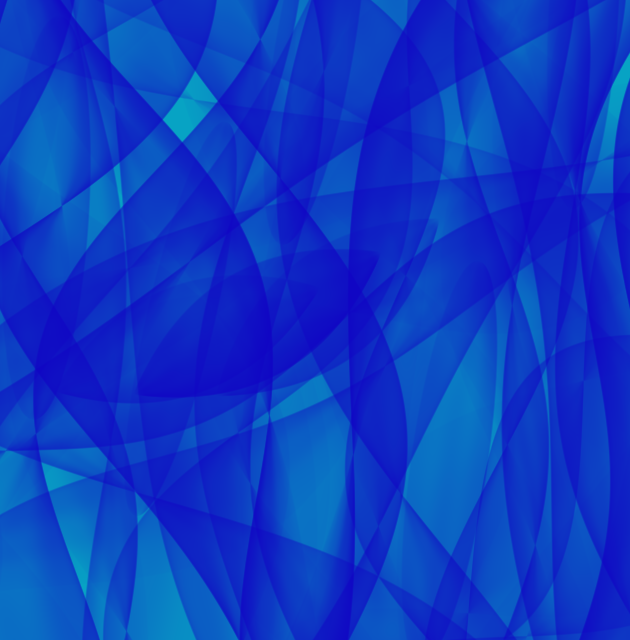
Reproduce this background procedurally as a WebGL 1 fragment shader.

```glsl
precision highp float;
// Overlapping sheets of sheer blue cloth, lit from behind by cyan light.
// Each sheet lies between two waving rims that cross where it twists; the
// sheets add up to an optical depth, which dims the light exponentially.

uniform vec2 u_resolution;

float hash(float n) {
  return fract(sin(n * 127.1 + 3.7) * 43758.5453);
}

// x runs across and y along a direction tilted clockwise from vertical
vec2 tilt(vec2 p, float angle) {
  float c = cos(angle), s = sin(angle);
  return vec2(p.x * c - p.y * s, p.x * s + p.y * c);
}

// Depth of one sheet: a crisp dense rim on one side, fading to the other.
// A negative half width means that the sheet shows its back.
float sheet(float across, float halfWidth, float evenness) {
  float width = abs(halfWidth);
  float inside = width - abs(across);
  float side = clamp(across * halfWidth / (width * width + 1e-5), -1.0, 1.0);
  float fade = mix(pow(0.5 + 0.5 * side, 1.5), 1.0, evenness);
  float folds = 1.0 + 0.1 * sin(side * 8.0 + width * 30.0);
  float pinch = 1.0 + 0.03 / (width + 0.03);
  float rim = 0.5 * exp((side - 1.0) * width / 0.005);
  return smoothstep(-0.002, 0.002, inside) * (fade * folds * pinch + rim);
}

// A long ribbon that sways and twists across the whole canvas
float ribbon(vec2 p, float seed, float offset, float angle) {
  vec2 q = tilt(p, angle);
  float sway = mix(0.03, 0.11, hash(seed + 0.1))
             * sin(q.y * mix(2.5, 5.5, hash(seed + 0.2)) + 6.28 * hash(seed + 0.3));
  float halfWidth = mix(0.05, 0.19, hash(seed + 0.4))
                  * sin(q.y * mix(2.0, 5.5, hash(seed + 0.5)) + 6.28 * hash(seed + 0.6));
  return sheet(q.x - offset - sway, halfWidth, 0.06);
}

void main() {
  vec2 p = (gl_FragCoord.xy - 0.5 * u_resolution) / u_resolution.y;
  float depth = 0.0;

  // Steep ribbons
  for (int i = 0; i < 26; i++) {
    float n = float(i);
    float offset = (fract(n * 0.618) - 0.5) * 1.2;
    float angle = mix(-0.36, 0.46, hash(n + 0.7));
    depth += mix(0.25, 0.85, hash(n + 0.8)) * ribbon(p, n, offset, angle);
  }

  // Fainter slanted ribbons, most of them rising to the right
  for (int i = 0; i < 12; i++) {
    float n = float(i) + 40.0;
    float offset = (fract(n * 0.618) - 0.5) * 1.2;
    float angle = mod(n, 4.0) < 0.5 ? -0.9 : mix(0.75, 1.3, hash(n + 0.7));
    depth += mix(0.15, 0.5, hash(n + 0.8)) * ribbon(p, n, offset, angle);
  }

  // Upright loops with rounded ends
  for (int i = 0; i < 5; i++) {
    float n = float(i) + 70.0;
    vec2 centre = vec2(float(i) * 0.21 - 0.42, mix(-0.35, 0.5, hash(n)));
    vec2 q = tilt(p - centre, mix(-0.1, 0.25, hash(n + 0.2)));
    float halfWidth = mix(0.05, 0.085, hash(n + 0.4))
                    * sqrt(max(0.0, 1.0 - q.y * q.y / 0.1));
    depth += 0.25 * smoothstep(0.0, 0.02, halfWidth) * sheet(q.x, halfWidth, 0.4);
  }

  // Pointed lenses folded over each other near the middle
  for (int i = 0; i < 3; i++) {
    float n = float(i);
    vec2 q = tilt(p - vec2(0.11 * n - 0.2, 0.025 * n - 0.03), 1.2 - 0.15 * n);
    float halfWidth = 0.085 * max(0.0, 1.0 - q.y * q.y / 0.05);
    float strength = i == 1 ? 0.7 : 0.35;
    depth += strength * smoothstep(0.0, 0.015, halfWidth) * sheet(q.x, halfWidth, 0.4);
  }

  // Light that passes through raises green from deep blue to cyan
  float green = 0.01 + 0.63 * exp(-depth);
  gl_FragColor = vec4(0.066 - 0.06 * green, green, 0.77, 1.0);
}
```
